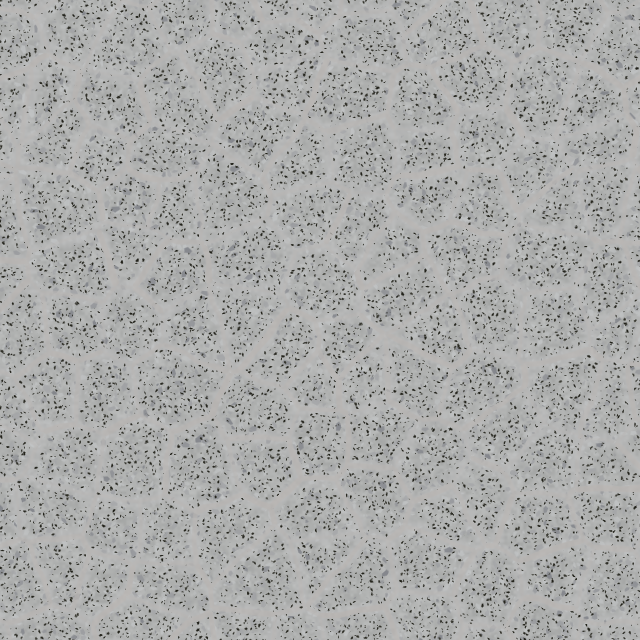
Write a Shadertoy shader that draws this texture.

```glsl
const float SLABS = 10.5;            // stones across the canvas
const float SLAB_JITTER = 0.85;
const float JOINT_HALF_WIDTH = 0.0040;
const float MARGIN_WIDTH = 0.017;    // pale rim inside each stone
const float SPECK_GRID = 140.0;
const float PEBBLE_GRID = 85.0;
const float PALE_GRID = 70.0;
const vec2 SPECK_RADII = vec2(0.0007, 0.0022);
const vec2 PEBBLE_RADII = vec2(0.0014, 0.0058);
const vec2 PALE_RADII = vec2(0.0016, 0.0056);

const vec3 STONE = vec3(0.688, 0.694, 0.690);
const vec3 RIM = vec3(0.715, 0.718, 0.718);
const vec3 JOINT = vec3(0.722, 0.711, 0.702);
const vec3 SPECK = vec3(0.13, 0.13, 0.10);
const vec3 PEBBLE_DARK = vec3(0.46, 0.47, 0.50);
const vec3 PEBBLE_LIGHT = vec3(0.645, 0.65, 0.66);
const vec3 PALE = vec3(0.765, 0.775, 0.78);

vec3 hash3(vec2 p) {
    vec3 q = fract(p.xyx * vec3(0.1031, 0.1030, 0.0973));
    q += dot(q, q.yxz + 33.33);
    return fract((q.xxy + q.yzz) * q.zyx);
}

float noise(vec2 p) {
    vec2 i = floor(p), f = fract(p);
    f = f * f * (3.0 - 2.0 * f);
    float low = mix(hash3(i).x, hash3(i + vec2(1, 0)).x, f.x);
    float high = mix(hash3(i + vec2(0, 1)).x, hash3(i + vec2(1, 1)).x, f.x);
    return mix(low, high, f.y);
}

vec2 slabCentre(vec2 cell) {
    return cell + 0.5 + SLAB_JITTER * (hash3(cell + 71.0).xy - 0.5);
}

// x: distance to the nearest joint in canvas units, y: random value of that joint
vec2 slabEdge(vec2 uv) {
    vec2 p = uv * SLABS, base = floor(p), home = base;
    float nearest = 1e3;
    for (int y = -1; y <= 1; y++)
    for (int x = -1; x <= 1; x++) {
        vec2 cell = base + vec2(x, y);
        vec2 d = slabCentre(cell) - p;
        if (dot(d, d) < nearest) { nearest = dot(d, d); home = cell; }
    }
    vec2 toHome = slabCentre(home) - p, other = home;
    float edge = 1e3;
    for (int y = -2; y <= 2; y++)
    for (int x = -2; x <= 2; x++) {
        if (x == 0 && y == 0) continue;
        vec2 cell = home + vec2(x, y);
        vec2 d = slabCentre(cell) - p;
        float dist = dot(0.5 * (d + toHome), normalize(d - toHome));
        if (dist < edge) { edge = dist; other = cell; }
    }
    return vec2(edge / SLABS, hash3(home + other + 13.0).x);
}

// Angular chips on a jittered grid; x: coverage, y: random tone
vec2 chips(vec2 uv, float grid, vec2 radii, float density, float seed, float blur) {
    vec2 p = uv * grid, base = floor(p), result = vec2(0);
    for (int y = -1; y <= 1; y++)
    for (int x = -1; x <= 1; x++) {
        vec2 cell = base + vec2(x, y);
        vec3 place = hash3(cell + seed);
        vec3 form = hash3(cell + seed + 137.0);
        float keep = smoothstep(0.0, 0.12, density - place.z);
        vec2 q = (p - cell - place.xy) / grid;
        float radius = mix(radii.x, radii.y, form.x * form.x) * keep;
        if (keep <= 0.0 || length(q) > 2.0 * radius + 2.0 * blur) continue;
        float turn = 6.2832 * form.y;
        q = mat2(cos(turn), -sin(turn), sin(turn), cos(turn)) * q;
        q *= vec2(0.8, 1.0 + 0.6 * form.z);
        float d = length(q) - 1.15 * radius;
        for (int k = 0; k < 5; k++) {
            float a = 1.2566 * float(k) + form.z;
            float cut = 0.65 + 0.5 * fract(form.x * 7.0 + float(k) * 0.618);
            d = max(d, dot(q, vec2(cos(a), sin(a))) - radius * cut);
        }
        float cover = keep * clamp(0.5 - d / blur, 0.0, 1.0);
        if (cover > result.x) result = vec2(cover, fract(form.z * 5.0 + place.x));
    }
    return result;
}

void mainImage(out vec4 fragColor, in vec2 fragCoord) {
    vec2 uv = fragCoord / iResolution.y + 3.0;
    float pixel = 1.0 / iResolution.y;

    // Stone layout with slightly wavy joints
    vec2 wave = vec2(noise(uv * 32.0), noise(uv * 32.0 + 57.0)) - 0.5;
    vec2 slab = slabEdge(uv + 0.008 * wave);
    float ragged = slab.x + 0.010 * (noise(uv * 95.0) - 0.5);
    float inside = smoothstep(0.001, MARGIN_WIDTH, ragged);

    // Mottled ground
    float mottle = 0.45 * noise(uv * 80.0 + 9.0) + 0.55 * noise(uv * 200.0) - 0.5;
    vec3 color = mix(RIM, STONE, inside) + mottle * mix(0.05, 0.11, inside);

    // Pale and grey pebbles
    vec2 pale = chips(uv, PALE_GRID, PALE_RADII, 0.75, 19.0, 1.5 * pixel);
    color = mix(color, PALE, pale.x * mix(0.2, 0.75, pale.y));
    vec2 pebble = chips(uv, PEBBLE_GRID, PEBBLE_RADII, 0.22 + 0.4 * inside, 43.0, 1.4 * pixel);
    vec3 pebbleColor = mix(PEBBLE_LIGHT, PEBBLE_DARK, pow(pebble.y, 4.0));
    color = mix(color, pebbleColor, 0.75 * pebble.x);

    // Mortar
    float width = JOINT_HALF_WIDTH * mix(0.5, 1.2, slab.y);
    float joint = 1.0 - smoothstep(width - 0.0015, width + 0.0015, slab.x);
    joint *= mix(0.3, 1.0, slab.y);
    color = mix(color, JOINT + 0.03 * mottle, joint);

    // Dark mineral specks, sparse towards the joints
    float density = mix(0.24, 0.74, inside) * (1.0 - 0.9 * joint);
    vec2 speck = chips(uv, SPECK_GRID, SPECK_RADII, density, 91.0, 1.2 * pixel);
    color = mix(color, SPECK + 0.12 * speck.y * speck.y, speck.x);

    fragColor = vec4(color, 1.0);
}
```
